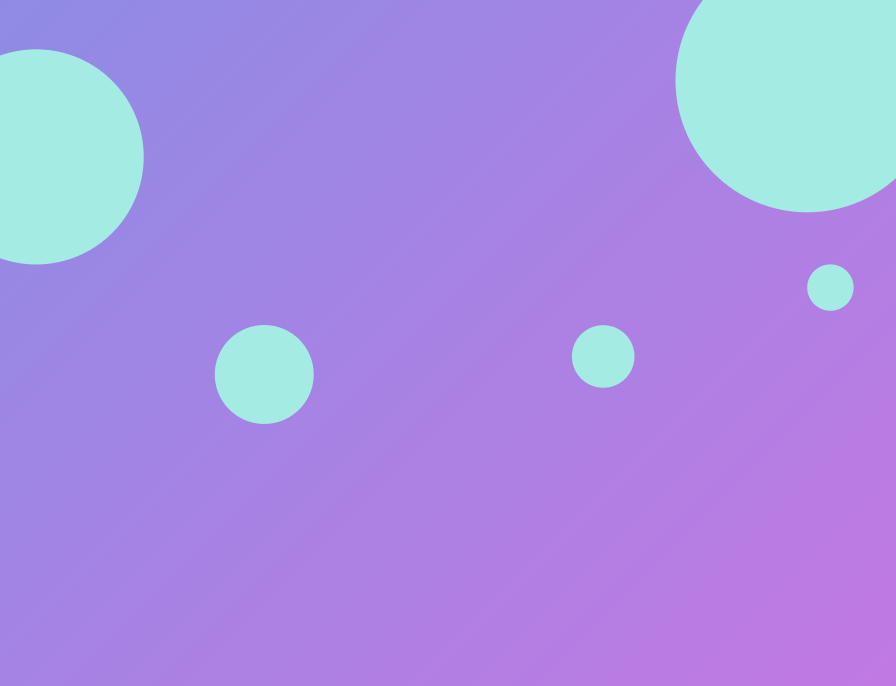
Write a WebGL 1 fragment shader that draws this background.

```glsl
precision highp float;

uniform vec2 u_resolution;

#define GRADIENT_START vec3(0.561, 0.545, 0.898)
#define GRADIENT_END vec3(0.757, 0.475, 0.886)
#define DISC_COLOR vec3(0.640, 0.922, 0.890)
#define DISC_COUNT 5

// Disc centre in xy and radius in z, in units of canvas height
vec3 discShape(int index) {
    if (index == 0) return vec3(0.0527, 0.7713, 0.1568);
    if (index == 1) return vec3(1.1769, 0.8827, 0.1922);
    if (index == 2) return vec3(1.2105, 0.5808, 0.0338);
    if (index == 3) return vec3(0.8793, 0.4804, 0.0456);
    return vec3(0.3852, 0.4541, 0.0721);
}

void main() {
    vec2 point = gl_FragCoord.xy / u_resolution.y;
    float aspect = u_resolution.x / u_resolution.y;
    float pixel = 1.0 / u_resolution.y;

    // Diagonal gradient from the top left to the bottom right
    float blend = (point.x + 1.0 - point.y) / (aspect + 1.0);
    vec3 color = mix(GRADIENT_START, GRADIENT_END, blend);

    // Flat discs with smooth edges
    float nearest = 1.0;
    for (int i = 0; i < DISC_COUNT; i++) {
        vec3 disc = discShape(i);
        nearest = min(nearest, length(point - disc.xy) - disc.z);
    }
    float coverage = clamp(0.5 - nearest / pixel, 0.0, 1.0);

    gl_FragColor = vec4(mix(color, DISC_COLOR, coverage), 1.0);
}
```
